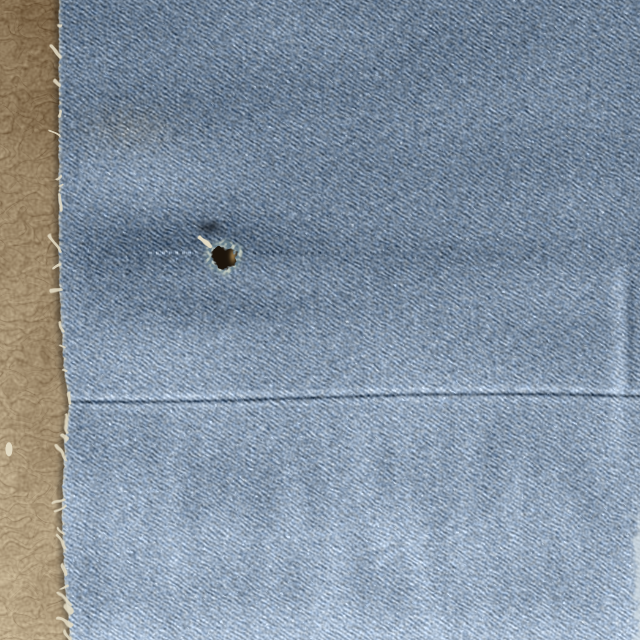
This texture is drawn by a three.js fragment shader. Its source:

```glsl
#define TWILL_FREQ 160.0
#define TWILL_DEPTH 0.17
#define GRAIN_DEPTH 0.62
#define SOFT 0.0015
#define FRAY_COUNT 28
#define HOLE_POS vec2(0.350, 0.596)
#define HOLE_RADIUS 0.0185
#define DENIM_DARK vec3(0.27, 0.34, 0.42)
#define DENIM_LIGHT vec3(0.75, 0.82, 0.90)
#define LEATHER_DARK vec3(0.47, 0.38, 0.265)
#define LEATHER_LIGHT vec3(0.83, 0.765, 0.64)
#define THREAD vec3(0.89, 0.86, 0.77)

varying vec2 vUv;

vec2 hash2(vec2 p) {
  p = vec2(dot(p, vec2(127.1, 311.7)), dot(p, vec2(269.5, 183.3)));
  return fract(sin(p) * 43758.5);
}

float cornerSlope(vec2 cell, vec2 f, vec2 corner) {
  return dot(hash2(cell + corner) * 2.0 - 1.0, f - corner);
}

// Gradient noise, roughly -0.7 to 0.7
float noise(vec2 p) {
  vec2 i = floor(p), f = fract(p);
  vec2 u = f * f * f * (f * (f * 6.0 - 15.0) + 10.0);
  return mix(mix(cornerSlope(i, f, vec2(0, 0)), cornerSlope(i, f, vec2(1, 0)), u.x),
             mix(cornerSlope(i, f, vec2(0, 1)), cornerSlope(i, f, vec2(1, 1)), u.x), u.y);
}

float blob(vec2 p, vec2 center, vec2 size) {
  vec2 d = (p - center) / size;
  return exp(-dot(d, d));
}

float bump(float x, float width) {
  return exp(-x * x / (width * width));
}

float segment(vec2 p, vec2 a, vec2 b) {
  vec2 pa = p - a, ba = b - a;
  return length(pa - ba * clamp(dot(pa, ba) / dot(ba, ba), 0.0, 1.0));
}

float stroke(float d, float halfWidth) {
  return 1.0 - smoothstep(halfWidth - SOFT, halfWidth + SOFT, d);
}

// Left border of the cloth
float clothEdge(float y) {
  return 0.092 + 0.009 * (1.0 - smoothstep(0.36, 0.6, y)) + 0.007 * bump(y - 0.37, 0.035)
       - 0.004 * bump(y - 0.2, 0.07) + 0.008 * (1.0 - smoothstep(0.0, 0.1, y))
       + 0.003 * noise(vec2(y * 60.0, 2.0)) + 0.002 * noise(vec2(y * 190.0, 6.0));
}

float seamLine(float x) {
  return 0.372 + 0.012 * smoothstep(0.2, 0.75, x) - 0.003 * smoothstep(0.85, 1.0, x);
}

// Soft wrinkles, each with a dark groove and a lit flank
vec3 leather(vec2 p) {
  vec2 warp = vec2(noise(p * 32.0), noise(p * 32.0 + 9.0));
  vec2 w = p * vec2(30.0, 48.0) + 0.9 * warp;
  float fine = noise(w * 1.7 + 4.0);
  float groove = bump(noise(w), 0.07) + 0.6 * bump(fine, 0.08);
  float flank = bump(noise(w + vec2(0.12, -0.2)), 0.1);
  float tone = 0.72 - 0.62 * p.y + 0.2 * noise(p * 9.0) + 0.3 * noise(p * 190.0);
  tone += 0.12 * bump(p.x, 0.05) + 0.10 * flank - 0.17 * groove;
  return mix(LEATHER_DARK, LEATHER_LIGHT, tone);
}

// Uneven diagonal yarns with fine grain and pale slubs
float weave(vec2 p) {
  float across = dot(p, vec2(0.55, 0.835)), along = dot(p, vec2(0.835, -0.55));
  float phase = across * TWILL_FREQ + 0.7 * noise(p * 35.0) + 0.35 * noise(p * 95.0);
  float strength = 0.9 + 1.1 * noise(p * 60.0 + 3.0);
  float yarn = noise(vec2(along * 85.0, across * 230.0));
  float grain = noise(p * 235.0) + 0.35 * noise(p * 70.0);
  float slub = smoothstep(0.30, 0.55, noise(vec2(along * 130.0, across * 190.0) + 31.0));
  return TWILL_DEPTH * strength * sin(6.2832 * phase)
       + GRAIN_DEPTH * (0.6 * yarn + 0.75 * grain) + 0.32 * slub;
}

vec3 denim(vec2 p) {
  // Broad light, fading and stains
  float tone = 0.69 - 0.36 * smoothstep(0.0, 0.9, p.y) + 0.17 * noise(p * vec2(4.0, 9.0));
  tone -= 0.24 * blob(p, vec2(0.34, 0.62), vec2(0.17, 0.04));
  tone -= 0.20 * blob(p, vec2(0.17, 0.58), vec2(0.09, 0.07));
  tone -= 0.16 * blob(p, vec2(0.38, 0.52), vec2(0.14, 0.03));
  tone -= 0.08 * blob(p, vec2(0.75, 0.60), vec2(0.35, 0.025));
  tone += 0.12 * blob(p, vec2(0.20, 0.44), vec2(0.15, 0.05));
  tone += 0.09 * blob(p, vec2(0.25, 0.74), vec2(0.15, 0.06));
  tone += 0.12 * (1.0 - smoothstep(0.0, 0.08, p.y));
  float belowSeam = 1.0 - smoothstep(0.30, 0.38, p.y);
  tone += 0.16 * noise(vec2(p.x * 24.0, p.y * 7.0)) * (0.3 + belowSeam);
  tone += weave(p);

  // Seam, pocket fold and faint stitch row
  float s = p.y - seamLine(p.x), worn = 0.7 + 1.2 * noise(p * vec2(70.0, 45.0));
  tone += 0.32 * worn * (bump(s - 0.008, 0.005) + 0.5 * bump(s + 0.008, 0.004));
  tone -= 0.62 * bump(s, 0.0026) * (0.85 + 0.5 * noise(p * 40.0));
  float fold = smoothstep(0.37, 0.41, p.y) * (1.0 - smoothstep(0.55, 0.61, p.y));
  tone += fold * (0.22 * bump(p.x - 0.968, 0.012) - 0.25 * bump(p.x - 0.985, 0.006));
  tone += 0.2 * blob(p, vec2(0.965, 0.34), vec2(0.016, 0.06));
  float stitch = smoothstep(-0.1, 0.5, sin(p.x * 620.0)) * bump(p.y - 0.605, 0.0025);
  tone += 0.55 * stitch * smoothstep(0.22, 0.24, p.x) * (1.0 - smoothstep(0.30, 0.31, p.x));
  tone -= 0.28 * stitch * smoothstep(0.38, 0.40, p.x) * (1.0 - smoothstep(0.48, 0.62, p.x));

  vec3 color = mix(DENIM_DARK, DENIM_LIGHT, clamp(tone, -0.35, 1.2));
  color += vec3(0.03, 0.005, -0.03) * (blob(p, vec2(0.20, 0.80), vec2(0.07, 0.035))
         + 1.5 * noise(p * 130.0 + 17.0));
  float paleSide = smoothstep(0.985, 1.0, p.x + 0.02 * noise(p * 80.0));
  return mix(color, vec3(0.84, 0.88, 0.90), 0.7 * paleSide * (1.0 - smoothstep(0.16, 0.23, p.y)));
}

// Ragged hole with a pale fringe and a loose thread
vec3 addHole(vec3 color, vec2 p) {
  vec2 q = p - HOLE_POS;
  float r = length(vec2(q.x, q.y * 1.1 - 0.25 * abs(q.x))) + 0.009 * noise(p * 75.0)
          + 0.004 * noise(p * 190.0);
  float tuft = smoothstep(-0.25, 0.3, noise(p * 150.0 + 5.0));
  color *= 1.0 - 0.5 * blob(p, vec2(0.327, 0.645), vec2(0.016, 0.009));
  color = mix(color, mix(vec3(0.40, 0.50, 0.55), vec3(0.83, 0.86, 0.80), tuft),
              0.85 * bump(r - 0.023, 0.007));
  vec3 depth = mix(vec3(0.11, 0.08, 0.045), vec3(0.56, 0.45, 0.28),
                   blob(q, vec2(0.014, 0.004), vec2(0.005, 0.010)));
  color = mix(color, depth, stroke(r, HOLE_RADIUS));
  vec2 bent = p + 0.004 * noise(p * 80.0);
  return mix(color, THREAD, stroke(segment(bent, vec2(0.313, 0.629), vec2(0.329, 0.616)), 0.0035));
}

void main() {
  vec2 p = vUv;
  float inset = p.x - clothEdge(p.y);
  vec3 ground = leather(p) * (1.0 - 0.35 * bump(min(inset, 0.0), 0.008));
  float spot = stroke(length((p - vec2(0.014, 0.298)) * vec2(2.0, 1.0)), 0.011);
  ground = mix(ground, THREAD, spot);

  vec3 cloth = addHole(denim(p), p);
  float frayed = clamp(0.4 + 1.1 * noise(vec2(p.y * 140.0, 5.0)), 0.0, 1.0);
  cloth = mix(cloth, THREAD, bump(inset, 0.004) * frayed);
  vec3 color = mix(ground, cloth, smoothstep(-SOFT, SOFT, inset));

  // Curled loose ends, denser toward the bottom
  vec2 bent = p + 0.009 * vec2(noise(p * 50.0), noise(p * 50.0 + 7.0));
  for (int i = 0; i < FRAY_COUNT; i++) {
    vec2 h = hash2(vec2(float(i), 3.0)), k = hash2(vec2(float(i), 8.0));
    float y = pow((float(i) + h.x) / float(FRAY_COUNT), 1.35);
    vec2 root = vec2(clothEdge(y) + 0.003, y);
    vec2 tip = root + vec2(-0.004 - 0.014 * h.y * h.y, 0.036 * (k.x - 0.25));
    color = mix(color, THREAD, 0.9 * stroke(segment(bent, root, tip), 0.0016 + 0.0016 * k.y));
  }
  gl_FragColor = vec4(clamp(color, 0.0, 1.0), 1.0);
}
```
